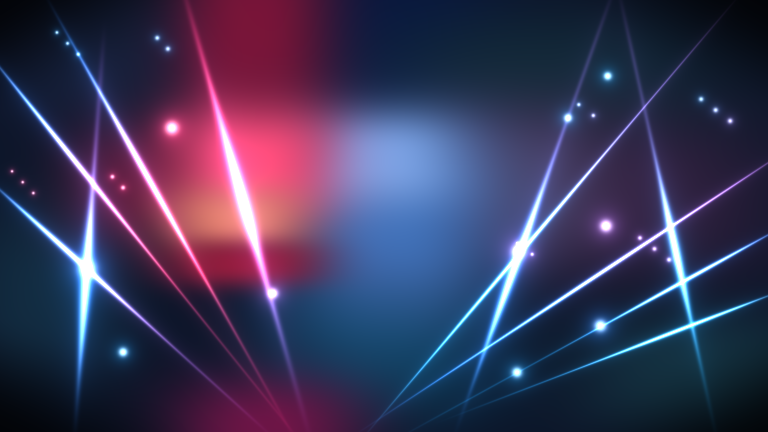
Reproduce this background procedurally as a Shadertoy shader.

```glsl
// Crossing light beams and sparks over a soft, multicoloured dark backdrop.
// The backdrop blends soft blobs; beams are line distances with a hot spot,
// and sparks are small radial glows. Space: x 0..1.778, y 0..1.
#define PINK vec3(1.0, 0.22, 0.48)
#define VIOLET vec3(0.68, 0.40, 0.90)
#define BLUE vec3(0.16, 0.50, 1.0)
#define CYAN vec3(0.10, 0.58, 0.90)
#define NIGHT vec3(0.045, 0.075, 0.15)
#define BLOB_POWER 2.5
#define BEAM_FLOOR 0.17
#define BEAM_HALO 0.28
#define SPARK_COUNT 20
#define SPARK_SIZE 0.0042

// Blend a soft-edged, slightly boxy patch into the backdrop.
void blob(inout vec3 col, vec2 p, vec2 centre, vec2 radius, vec3 tint) {
    vec2 q = pow(abs(p - centre) / radius, vec2(BLOB_POWER));
    col = mix(col, tint, exp(-q.x - q.y));
}

// Light along a to b, brightest at fraction hot, shifting between two tints.
vec3 beam(vec2 p, vec2 a, vec2 b, float hot, float spread, float width,
          vec3 tintA, vec3 tintB) {
    vec2 axis = b - a;
    float t = dot(p - a, axis) / dot(axis, axis);
    float d = length(p - a - t * axis);
    float s = (t - hot) / spread;
    float lobe = exp(-s * s);
    float w = width * (0.4 + 0.6 * lobe);
    float ends = smoothstep(-0.12, 0.12, t) * smoothstep(1.08, 0.75, t);
    vec3 tint = mix(tintA, tintB, smoothstep(0.0, 0.65, t));
    float level = BEAM_FLOOR + (1.0 - BEAM_FLOOR) * exp(-0.45 * s * s);
    float body = exp(-d * d / (3.0 * w * w)) + BEAM_HALO * exp(-d / (3.5 * width));
    float core = lobe * exp(-d * d / (w * w));
    return ends * (tint * body * level + vec3(core));
}

// White centre with a coloured halo.
vec3 flare(vec2 p, vec2 centre, float size, vec3 tint) {
    float d = length(p - centre) / size;
    return vec3(exp(-d * d)) + tint * 0.8 * exp(-0.65 * d);
}

vec3 backdrop(vec2 p) {
    vec3 col = NIGHT;
    // Cool side regions
    blob(col, p, vec2(0.24, 0.86), vec2(0.26, 0.18), vec3(0.08, 0.12, 0.22));
    blob(col, p, vec2(0.92, 0.90), vec2(0.26, 0.25), vec3(0.03, 0.09, 0.25));
    blob(col, p, vec2(1.28, 0.81), vec2(0.40, 0.17), vec3(0.07, 0.16, 0.22));
    blob(col, p, vec2(1.40, 0.54), vec2(0.40, 0.20), vec3(0.20, 0.13, 0.25));
    blob(col, p, vec2(1.17, 0.58), vec2(0.22, 0.17), vec3(0.28, 0.25, 0.39));
    blob(col, p, vec2(1.64, 0.13), vec2(0.30, 0.15), vec3(0.08, 0.20, 0.26));
    blob(col, p, vec2(0.10, 0.32), vec2(0.20, 0.22), vec3(0.07, 0.17, 0.25));
    blob(col, p, vec2(0.32, 0.57), vec2(0.17, 0.14), vec3(0.33, 0.10, 0.22));
    // Central blue column
    blob(col, p, vec2(0.88, 0.20), vec2(0.27, 0.18), vec3(0.05, 0.24, 0.36));
    blob(col, p, vec2(0.91, 0.48), vec2(0.24, 0.23), vec3(0.25, 0.44, 0.72));
    blob(col, p, vec2(0.88, 0.63), vec2(0.19, 0.11), vec3(0.48, 0.64, 0.90));
    // Warm column
    blob(col, p, vec2(0.59, 0.94), vec2(0.18, 0.28), vec3(0.47, 0.08, 0.22));
    blob(col, p, vec2(0.59, 0.62), vec2(0.19, 0.14), vec3(1.0, 0.30, 0.48));
    blob(col, p, vec2(0.55, 0.49), vec2(0.16, 0.08), vec3(0.88, 0.50, 0.42));
    blob(col, p, vec2(0.57, 0.39), vec2(0.18, 0.055), vec3(0.56, 0.10, 0.22));
    blob(col, p, vec2(0.62, 0.0), vec2(0.22, 0.13), vec3(0.42, 0.08, 0.27));
    // Darkened corners
    vec2 q = abs(p / vec2(1.778, 1.0) * 2.0 - 1.0);
    return col * (1.0 - 0.8 * smoothstep(0.45, 1.0, q.x * q.y));
}

vec3 beams(vec2 p) {
    // Left fan
    vec3 l = beam(p, vec2(0.0, 0.843), vec2(0.671, 0.009), 0.27, 0.20, 0.0045, BLUE, PINK);
    l += beam(p, vec2(0.150, 0.931), vec2(0.671, 0.005), 0.36, 0.20, 0.0055, BLUE, PINK);
    l += beam(p, vec2(0.431, 1.0), vec2(0.713, 0.005), 0.45, 0.17, 0.0100, PINK, VIOLET);
    l += beam(p, vec2(0.236, 0.861), vec2(0.174, 0.005), 0.58, 0.18, 0.0090, VIOLET, BLUE);
    l += beam(p, vec2(0.0, 0.560), vec2(0.613, 0.005), 0.28, 0.21, 0.0048, BLUE, VIOLET);
    // Right fan
    l += beam(p, vec2(1.400, 0.965), vec2(1.065, 0.028), 0.62, 0.17, 0.0075, VIOLET, BLUE);
    l += beam(p, vec2(1.644, 0.931), vec2(0.856, 0.005), 0.55, 0.24, 0.0032, VIOLET, CYAN);
    l += beam(p, vec2(1.778, 0.623), vec2(0.856, 0.016), 0.42, 0.27, 0.0032, VIOLET, BLUE);
    l += beam(p, vec2(1.778, 0.456), vec2(0.926, -0.012), 0.22, 0.18, 0.0032, BLUE, CYAN);
    l += beam(p, vec2(1.778, 0.315), vec2(1.053, 0.037), 0.28, 0.22, 0.0032, CYAN, CYAN);
    l += beam(p, vec2(1.447, 0.954), vec2(1.655, 0.005), 0.56, 0.14, 0.0075, VIOLET, CYAN);
    return l;
}

vec3 sparks(vec2 p) {
    // Bright accents
    vec3 l = flare(p, vec2(0.398, 0.704), 0.013, PINK);
    l += flare(p, vec2(1.403, 0.477), 0.012, VIOLET);
    l += flare(p, vec2(0.632, 0.321), 0.010, VIOLET);
    l += flare(p, vec2(1.390, 0.246), 0.012, BLUE);
    l += flare(p, vec2(1.197, 0.138), 0.010, CYAN);
    l += flare(p, vec2(0.285, 0.185), 0.009, CYAN);
    l += flare(p, vec2(0.202, 0.378), 0.017, BLUE);
    l += flare(p, vec2(1.200, 0.418), 0.013, VIOLET);
    l += flare(p, vec2(1.315, 0.727), 0.008, CYAN);
    l += flare(p, vec2(1.407, 0.824), 0.008, CYAN);
    // Fine scatter, alternating between the two sides
    for (int i = 0; i < SPARK_COUNT; i++) {
        vec2 r = fract(float(i) * vec2(0.618, 0.755) + vec2(0.13, 0.37));
        bool right = i % 2 == 1;
        vec2 c = vec2(right ? 1.10 + 0.60 * r.x : 0.02 + 0.44 * r.x, 0.32 + 0.63 * r.y);
        vec3 warm = right ? VIOLET : PINK;
        vec3 tint = mix(warm, CYAN, smoothstep(0.68, 0.80, c.y));
        l += 0.7 * flare(p, c, SPARK_SIZE * (0.7 + 0.6 * r.x), tint);
    }
    return l;
}

void mainImage(out vec4 fragColor, in vec2 fragCoord) {
    vec2 p = fragCoord / iResolution.xy * vec2(1.778, 1.0);
    fragColor = vec4(min(backdrop(p) + beams(p) + sparks(p), 1.0), 1.0);
}
```
